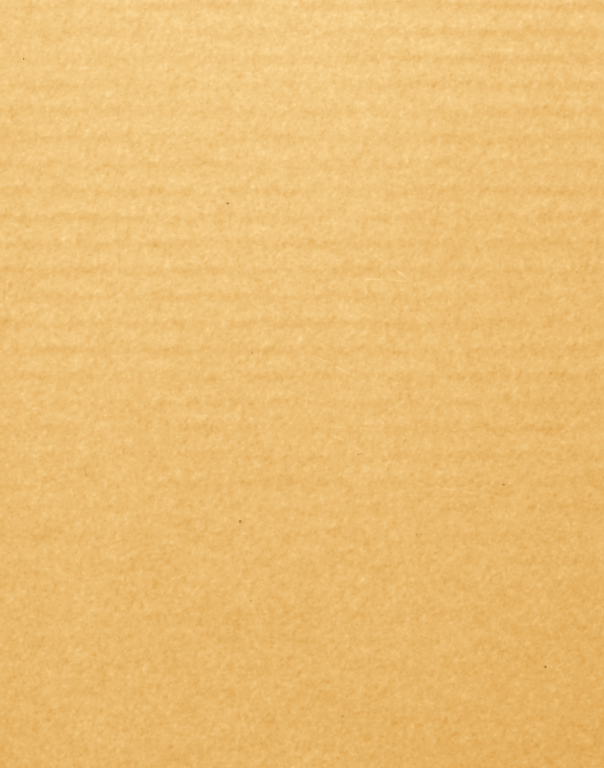
Give the GLSL for this texture, as a WebGL 1 fragment shader.

```glsl
precision highp float;
// Warm kraft cardboard: faint corrugation bands, fibre mottling, pale scratches and small specks.

uniform vec2 u_resolution;

#define SHADE_COLOR vec3(0.899, 0.698, 0.389)
#define LIGHT_COLOR vec3(0.952, 0.793, 0.522)
#define SPECK_COLOR vec3(0.66, 0.45, 0.22)
#define RIDGE_COUNT 29.0
#define RIDGE_DEPTH 0.15
#define FIBRE_SCALE 138.0
#define FIBRE_DEPTH 0.36
#define GRAIN_DEPTH 0.36
#define MOTTLE_DEPTH 0.13
#define SPECK_SIZE 0.0016
#define SCRATCH_DEPTH 0.42

const float TAU = 6.2831853;

vec3 hash3(vec2 cell) {
  vec3 q = fract(vec3(cell.xyx) * vec3(0.1031, 0.1030, 0.0973));
  q += dot(q, q.yxz + 33.33);
  return fract((q.xxy + q.yzz) * q.zyx);
}

// Cellular noise: one soft, elongated light or dark fleck per cell.
float flecks(vec2 p, float angle, float spread) {
  vec2 cell = floor(p);
  vec2 local = fract(p);
  float sum = 0.0;
  for (int y = -1; y <= 1; y++) {
    for (int x = -1; x <= 1; x++) {
      vec2 offset = vec2(float(x), float(y));
      vec3 rnd = hash3(cell + offset + 57.0);
      vec2 d = local - offset - rnd.xy;
      float a = angle + spread * (fract(rnd.x * 17.0 + rnd.y * 31.0) - 0.5);
      vec2 along = vec2(cos(a), sin(a));
      float u = dot(d, along);
      float v = dot(d, vec2(-along.y, along.x));
      sum += (rnd.z * 2.0 - 1.0) * exp(-3.0 * u * u - 9.0 * v * v);
    }
  }
  return sum;
}

// Broad lighting: bright upper left, deeper along the bottom and right edge.
float lighting(vec2 uv) {
  float tone = 0.13 + 0.88 * uv.y;
  tone -= 0.28 * smoothstep(0.5, 1.0, uv.x);
  tone -= 0.08 * (1.0 - smoothstep(0.0, 0.12, uv.x));
  return tone + 0.04 * sin(uv.x * 7.0 + 2.0 * sin(uv.y * 5.0));
}

// Straight horizontal flutes that fade toward the bottom.
float ridges(vec2 p, float wobble) {
  float drift = 0.10 * sin(p.x * 9.0 + 2.0 * sin(p.y * 13.0));
  float phase = TAU * p.y * RIDGE_COUNT + drift + 0.4 * wobble;
  float wave = sin(phase) + 0.35 * sin(2.0 * phase + 1.2);
  float fade = mix(0.15, 1.0, smoothstep(0.15, 0.8, p.y));
  return wave * fade * (0.85 + 0.3 * sin(p.x * 5.0 + p.y * 11.0));
}

// Thin, slightly bowed pale scratches gathered near the centre.
float scratches(vec2 p, vec2 middle, float pixel) {
  float sum = 0.0;
  for (int i = 0; i < 6; i++) {
    vec3 rnd = hash3(vec2(float(i) * 7.0 + 3.0, 19.0));
    vec2 d = p - middle - (rnd.xy - 0.5) * vec2(0.42, 0.30);
    float a = mix(-0.65, 0.2, rnd.z);
    float u = dot(d, vec2(cos(a), sin(a)));
    float v = dot(d, vec2(-sin(a), cos(a)));
    float reach = mix(0.035, 0.085, rnd.x);
    float bow = v + 1.4 * (rnd.y - 0.3) * u * u;
    float line = 1.0 - smoothstep(0.0003, 0.0008 + pixel, abs(bow));
    float ends = 1.0 - smoothstep(0.3 * reach, reach, abs(u));
    sum += line * ends * (0.6 + 0.4 * sin(u * 190.0 + rnd.z * TAU));
  }
  return sum;
}

// A few scattered brown specks of varied size and strength.
float specks(vec2 p, float aspect, float pixel) {
  float cover = 0.0;
  for (int i = 0; i < 12; i++) {
    vec2 id = vec2(float(i) * 3.0 + 11.0, 71.0);
    vec3 place = hash3(id);
    vec3 look = hash3(id + 140.0);
    vec2 d = p - place.xy * vec2(aspect, 1.0);
    d.x *= mix(0.7, 1.4, look.y);
    float radius = SPECK_SIZE * mix(0.4, 1.25, look.x * look.x);
    float dot_mask = 1.0 - smoothstep(radius - 0.5 * pixel, radius + pixel, length(d));
    cover = max(cover, dot_mask * mix(0.3, 0.8, look.z));
  }
  return cover;
}

void main() {
  vec2 uv = gl_FragCoord.xy / u_resolution;
  vec2 p = gl_FragCoord.xy / u_resolution.y;
  float aspect = u_resolution.x / u_resolution.y;
  float pixel = 1.0 / u_resolution.y;

  // Paper structure from broad blotches down to fine grain.
  float mottle = flecks(p * vec2(30.0, 52.0), 0.0, 0.8);
  float fibre = flecks(p * FIBRE_SCALE, 0.8, 1.8);
  float grain = flecks(p * FIBRE_SCALE * 1.8 + 40.0, 0.7, 3.0);

  float tone = lighting(uv) + RIDGE_DEPTH * ridges(p, mottle + 0.6 * fibre);
  tone += MOTTLE_DEPTH * mottle + FIBRE_DEPTH * fibre + GRAIN_DEPTH * grain;
  tone += SCRATCH_DEPTH * scratches(p, vec2(0.5 * aspect, 0.5), pixel);

  vec3 color = mix(SHADE_COLOR, LIGHT_COLOR, tone);
  color = mix(color, SPECK_COLOR, specks(p, aspect, pixel));
  gl_FragColor = vec4(clamp(color, 0.0, 1.0), 1.0);
}
```
